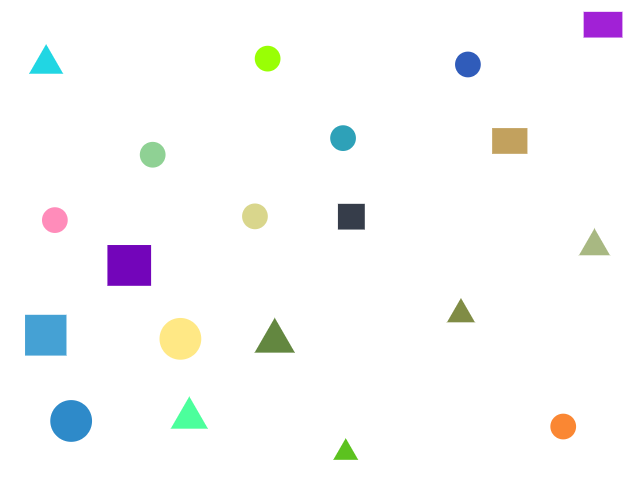
A Shadertoy shader for this background:

```glsl
const vec3 PAPER = vec3(1.0);
const int CIRCLES = 9;
const int TRIANGLES = 6;
const int RECTS = 5;
const int BIG_CIRCLES = 2;
const int TALL_RECTS = 2;

// Lengths are fractions of the canvas height
const vec2 GRID = vec2(6.0, 5.0);
const float CELL_MARGIN = 0.046;
const float SLOT_STEP = 7.0;     // coprime with the cell count, so no cell is used twice
const float SEED = 4.0;
const float BIG_RADIUS = 0.0435;
const float SMALL_RADIUS = 0.0268;
const vec2 TRIANGLE_HALF_BASE = vec2(0.026, 0.042);
const vec2 RECT_HALF_WIDTH = vec2(0.028, 0.0455);
const float FLAT_HALF_HEIGHT = 0.0268;
const float TALL_HALF_HEIGHT = 0.0425;

// Palettes, circles from large to small, the others from small to large
const vec3 CIRCLE_COLOR[CIRCLES] = vec3[CIRCLES](
    vec3(0.18, 0.54, 0.79), vec3(1.00, 0.91, 0.52), vec3(0.85, 0.84, 0.55),
    vec3(0.18, 0.63, 0.72), vec3(0.19, 0.36, 0.73), vec3(0.98, 0.53, 0.20),
    vec3(1.00, 0.55, 0.73), vec3(0.56, 0.82, 0.58), vec3(0.60, 1.00, 0.02));
const vec3 TRIANGLE_COLOR[TRIANGLES] = vec3[TRIANGLES](
    vec3(0.36, 0.76, 0.12), vec3(0.50, 0.55, 0.27), vec3(0.66, 0.72, 0.51),
    vec3(0.13, 0.84, 0.89), vec3(0.30, 1.00, 0.61), vec3(0.39, 0.53, 0.25));
const vec3 RECT_COLOR[RECTS] = vec3[RECTS](
    vec3(0.21, 0.24, 0.29), vec3(0.76, 0.63, 0.37), vec3(0.63, 0.13, 0.84),
    vec3(0.27, 0.63, 0.83), vec3(0.45, 0.02, 0.73));

float hash(float n) {
    return fract(sin(n * 127.1 + SEED * 311.7) * 43758.5453);
}

float circleDistance(vec2 p, float radius) {
    return length(p) - radius;
}

float rectDistance(vec2 p, vec2 halfSize) {
    vec2 d = abs(p) - halfSize;
    return max(d.x, d.y);
}

// Equilateral triangle, apex up, centred on its bounding box
float triangleDistance(vec2 p, float halfBase) {
    float halfHeight = halfBase * sqrt(3.0) * 0.5;
    float side = abs(p.x) * sqrt(0.75) + (p.y - halfHeight) * 0.5;
    return max(side, -p.y - halfHeight);
}

// Random centre inside the grid cell that belongs to a shape
vec2 shapeCenter(int index, vec2 cellSize) {
    float id = float(index);
    float slot = mod(id * SLOT_STEP, GRID.x * GRID.y);
    vec2 cell = vec2(mod(slot, GRID.x), floor(slot / GRID.x));
    vec2 jitter = vec2(hash(id + 1.0), hash(id + 51.0));
    return cell * cellSize + mix(vec2(CELL_MARGIN), cellSize - CELL_MARGIN, jitter);
}

void mainImage(out vec4 fragColor, in vec2 fragCoord) {
    vec2 uv = fragCoord / iResolution.y;
    vec2 cellSize = vec2(iResolution.x / iResolution.y, 1.0) / GRID;
    vec3 color = PAPER;

    for (int i = 0; i < CIRCLES + TRIANGLES + RECTS; i++) {
        vec2 p = uv - shapeCenter(i, cellSize);
        float dist;
        vec3 fill;

        if (i < CIRCLES) {
            dist = circleDistance(p, i < BIG_CIRCLES ? BIG_RADIUS : SMALL_RADIUS);
            fill = CIRCLE_COLOR[i];
        } else if (i < CIRCLES + TRIANGLES) {
            int rank = i - CIRCLES;
            float growth = float(rank) / float(TRIANGLES - 1);
            dist = triangleDistance(p, mix(TRIANGLE_HALF_BASE.x, TRIANGLE_HALF_BASE.y, growth));
            fill = TRIANGLE_COLOR[rank];
        } else {
            int rank = i - CIRCLES - TRIANGLES;
            float growth = sqrt(float(rank) / float(RECTS - 1));
            float halfWidth = mix(RECT_HALF_WIDTH.x, RECT_HALF_WIDTH.y, growth);
            float halfHeight = rank < RECTS - TALL_RECTS ? FLAT_HALF_HEIGHT : TALL_HALF_HEIGHT;
            dist = rectDistance(p, vec2(halfWidth, halfHeight));
            fill = RECT_COLOR[rank];
        }

        // One pixel wide edge smoothing
        float coverage = clamp(0.5 - dist * iResolution.y, 0.0, 1.0);
        color = mix(color, fill, coverage);
    }

    fragColor = vec4(color, 1.0);
}
```
